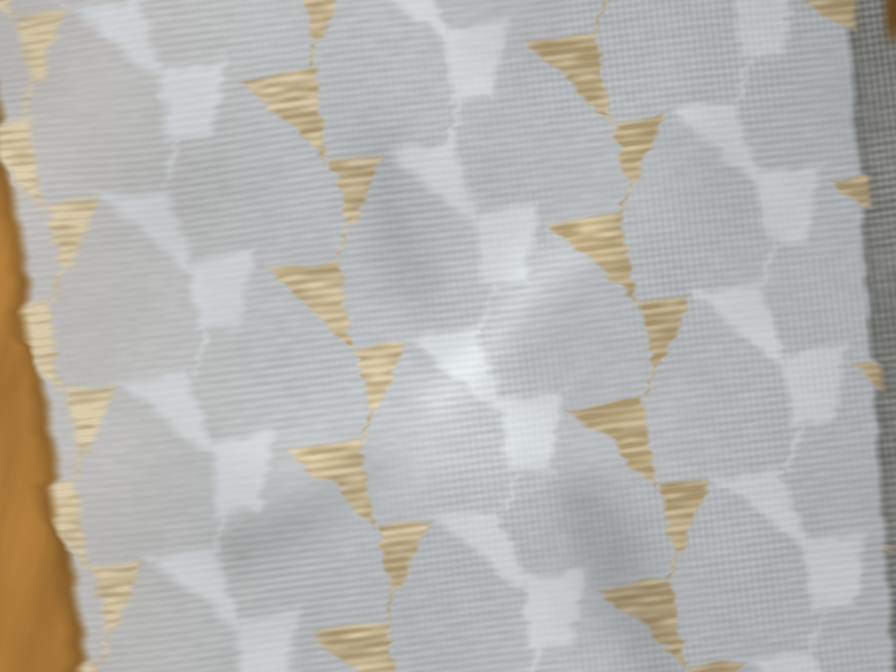
Write a Shadertoy shader that draws this texture.

```glsl
#define COLUMN_STEP vec2(0.424, -0.0625)
#define ROW_STEP vec2(0.0365, 0.2726)
#define PATTERN_ORIGIN vec2(0.385, 0.396)
#define THREAD_SLOPE 0.12
#define STITCH 0.0125
#define FRAY 0.012
#define WEAVE_ROWS 92.0
#define WEAVE_DEPTH 0.021
#define JITTER 0.012
#define BLUR 0.0035

const float TAU = 6.28318;
const vec3 CLOTH = vec3(0.688, 0.695, 0.698);
const vec3 WHITE_FLOSS = vec3(0.775, 0.79, 0.80);
const vec3 GOLD_LIGHT = vec3(0.82, 0.76, 0.63);
const vec3 GOLD_DARK = vec3(0.62, 0.54, 0.39);
const vec3 WOOD = vec3(0.65, 0.46, 0.22);
const vec3 UNDERLAY = vec3(0.48, 0.485, 0.47);

float hash(vec2 p) {
    vec3 h = fract(p.xyx * 0.1031);
    h += dot(h, h.yzx + 33.33);
    return fract((h.x + h.y) * h.z);
}

float noise(vec2 p) {
    vec2 i = floor(p), f = fract(p);
    f = f * f * (3.0 - 2.0 * f);
    return mix(mix(hash(i), hash(i + vec2(1, 0)), f.x),
               mix(hash(i + vec2(0, 1)), hash(i + vec2(1, 1)), f.x), f.y);
}

float fbm(vec2 p) {
    return 0.55 * noise(p) + 0.3 * noise(p * 2.1 + 7.0) + 0.15 * noise(p * 4.3 + 19.0);
}

float segment(vec2 p, vec2 a, vec2 b) {
    vec2 e = b - a;
    return length(p - a - e * clamp(dot(p - a, e) / dot(e, e), 0.0, 1.0));
}

float side(vec2 p, vec2 a, vec2 b) {
    vec2 e = normalize(b - a);
    return dot(p - a, vec2(e.y, -e.x));
}

float triangle(vec2 p, vec2 a, vec2 b, vec2 c) {
    return max(side(p, a, b), max(side(p, b, c), side(p, c, a)));
}

float quad(vec2 p, vec2 a, vec2 b, vec2 c, vec2 d) {
    return max(max(side(p, a, b), side(p, b, c)), max(side(p, c, d), side(p, d, a)));
}

// Soft ridge or valley along a crease
float crease(vec2 p, vec2 a, vec2 b, float width) {
    float d = segment(p, a, b) / width;
    return exp(-d * d);
}

// Distances to the gold (x) and white (y) embroidery of one repeat
vec2 motif(vec2 p) {
    float gold = triangle(p, vec2(0.004, 0.0), vec2(0.113, -0.016), vec2(0.133, 0.118));
    gold = max(gold, 0.060 - length(p - vec2(0.035, 0.098)));
    gold = min(gold, quad(p, vec2(0.139, 0.116), vec2(0.214, 0.108), vec2(0.174, 0.208), vec2(0.160, 0.208)));
    gold = min(gold, segment(p, vec2(0.165, 0.205), vec2(0.151, 0.256)) - 0.0015);

    float white = triangle(p, vec2(0.220, 0.102), vec2(0.318, 0.09), vec2(0.368, 0.225));
    white = min(white, quad(p, vec2(0.352, 0.194), vec2(0.448, 0.18), vec2(0.428, 0.295), vec2(0.365, 0.30)));
    white = min(white, segment(p, vec2(0.38, 0.30), vec2(0.36, 0.363)) - 0.002);
    return vec2(gold, white);
}

void mainImage(out vec4 fragColor, in vec2 fragCoord) {
    vec2 q = fragCoord / iResolution.y;
    q.y = 1.0 - q.y;
    float soft = 1.0 / iResolution.y + BLUR + 0.005 * smoothstep(0.45, 0.0, q.x);

    // Thread coordinates and ragged stitch ends
    vec2 warp = vec2(q.x - THREAD_SLOPE * q.y, q.y + THREAD_SLOPE * q.x);
    warp.y += 0.012 * noise(q * 4.0);
    float stitch = warp.y / STITCH;
    float fray = FRAY * (noise(vec2(stitch * 1.6, q.x * 12.0)) - 0.5);
    vec2 p = q + vec2(fray, 0.012 * (noise(q * 28.0) - 0.5)) - PATTERN_ORIGIN;

    // Nearest embroidery on the slanted lattice
    vec2 cell = floor(inverse(mat2(COLUMN_STEP, ROW_STEP)) * p);
    vec2 d = vec2(1.0);
    for (int j = -1; j <= 1; j++)
    for (int i = -1; i <= 1; i++) {
        vec2 id = cell + vec2(i, j);
        vec2 shift = JITTER * (vec2(hash(id + 40.0), hash(id + 71.0)) - 0.5);
        d = min(d, motif(p - id.x * COLUMN_STEP - id.y * ROW_STEP - shift));
    }
    float gold = smoothstep(soft, -soft, d.x);
    float white = smoothstep(soft + 0.004, -soft - 0.004, d.y + 0.008 * (noise(q * 55.0) - 0.5));

    // Sheer ground with woven rows and columns, fading in and out
    float focus = smoothstep(0.0, 0.55, q.x);
    float rows = sin(TAU * WEAVE_ROWS * warp.y) * (0.25 + 1.1 * noise(q * 7.0));
    float columns = sin(TAU * WEAVE_ROWS * 1.1 * warp.x) * noise(q * 9.0 + 5.0);
    float weave = rows + columns * mix(0.15, 0.8, smoothstep(0.4, 1.1, q.x));
    weave += 1.4 * (noise(warp * vec2(50.0, 170.0)) - 0.5);
    weave *= mix(0.6, 1.0, focus);
    vec3 cloth = CLOTH + WEAVE_DEPTH * weave;
    cloth += mix(vec3(0.016, 0.002, -0.010), vec3(-0.005, 0.0, 0.004), focus);
    float floss = 0.68 + 0.4 * noise(q * 14.0 + 3.0);
    cloth = mix(cloth, WHITE_FLOSS + 0.01 * weave, min(floss, 1.0) * white);

    // Satin stitches
    float sheen = 0.5 + 0.2 * sin(TAU * stitch) + 0.8 * (noise(vec2(q.x * 32.0, stitch * 1.5)) - 0.5);
    sheen += 0.35 * smoothstep(0.5, 0.0, q.x) - 0.2 * smoothstep(0.6, 0.9, q.x);
    cloth = mix(cloth, mix(GOLD_DARK, GOLD_LIGHT, clamp(sheen, 0.0, 1.0)), 0.9 * gold);

    // Folds and uneven light
    vec2 bent = q + 0.06 * (vec2(noise(q * 6.0), noise(q * 6.0 + 31.0)) - 0.5);
    float light = 1.035 + 0.13 * (fbm(q * 3.5) - 0.5) - 0.07 * smoothstep(0.8, 1.25, q.x);
    light += 0.11 * crease(bent, vec2(0.66, 0.58), vec2(0.88, 0.37), 0.035);
    light += 0.06 * crease(bent, vec2(0.50, 0.68), vec2(0.74, 0.64), 0.10);
    light -= 0.09 * crease(bent, vec2(0.57, 0.24), vec2(0.63, 0.40), 0.055);
    light -= 0.09 * crease(bent, vec2(0.34, 0.84), vec2(0.56, 0.69), 0.04);
    light -= 0.11 * crease(bent, vec2(0.88, 0.72), vec2(0.96, 0.99), 0.04);
    cloth *= light;

    // Wood on the left, shaded second layer on the right
    float grain = fbm(vec2(q.x * 22.0 + q.y * 5.0, q.y * 5.0));
    vec3 wood = WOOD * (0.86 + 0.26 * grain);
    vec3 under = UNDERLAY + 0.04 * weave + 0.06 * (fbm(q * 12.0) - 0.5);
    under = mix(under, WOOD * 0.6, smoothstep(1.305, 1.33, q.x) * smoothstep(0.08, 0.03, q.y));

    // Blurred cloth edges, with gold ends reaching past them
    float ragged = 0.007 * (noise(vec2(q.y * 50.0, 3.0)) - 0.5);
    float left = q.x - 0.157 * (q.y - 0.17) + ragged + 0.016 * gold;
    float right = 1.262 + 0.07 * q.y - q.x + ragged + 0.012 * gold;
    wood *= 1.0 - 0.18 * smoothstep(-0.035, 0.0, left);
    under *= 1.0 - 0.08 * smoothstep(-0.02, 0.0, right);
    vec3 color = mix(wood, cloth, smoothstep(-0.010, 0.014, left));
    color = mix(under, color, smoothstep(-0.007, 0.010, right));
    fragColor = vec4(clamp(color, 0.0, 1.0), 1.0);
}
```
